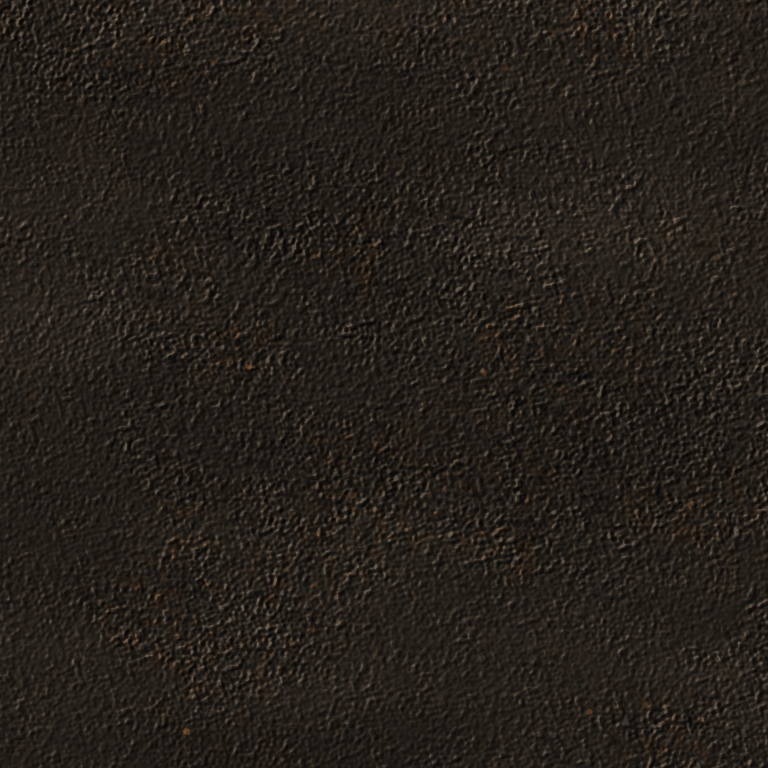
Give the GLSL for this texture, as a three.js fragment shader.

```glsl
// Dark, gritty soil with fine embossed grains, uneven rough bands and rare rust specks.
varying vec2 vUv;

const vec3 SOIL = vec3(0.145, 0.126, 0.106);
const vec3 WARM_TINT = vec3(1.13, 1.0, 0.88);
const vec3 RUST = vec3(0.40, 0.25, 0.14);
const vec2 TO_LIGHT = vec2(-0.85, 0.53);

float hash(vec2 p) {
  return fract(sin(dot(p, vec2(127.1, 311.7))) * 43758.5453);
}

vec2 hash2(vec2 p) {
  return vec2(hash(p), hash(p + 57.3));
}

vec2 fade(vec2 f) {
  return f * f * f * (f * (f * 6.0 - 15.0) + 10.0);
}

float valueNoise(vec2 p) {
  vec2 cell = floor(p);
  vec2 f = fade(fract(p));
  float low = mix(hash(cell), hash(cell + vec2(1.0, 0.0)), f.x);
  float high = mix(hash(cell + vec2(0.0, 1.0)), hash(cell + vec2(1.0, 1.0)), f.x);
  return mix(low, high, f.y);
}

float cornerSlope(vec2 cell, vec2 corner, vec2 f) {
  return dot(hash2(cell + corner) * 2.0 - 1.0, f - corner);
}

// Gradient noise around zero, giving rounded separate grains.
float grainNoise(vec2 p) {
  vec2 cell = floor(p);
  vec2 f = fract(p);
  vec2 w = fade(f);
  float low = mix(cornerSlope(cell, vec2(0.0), f), cornerSlope(cell, vec2(1.0, 0.0), f), w.x);
  float high = mix(cornerSlope(cell, vec2(0.0, 1.0), f), cornerSlope(cell, vec2(1.0), f), w.x);
  return mix(low, high, w.y);
}

vec2 rotate(vec2 p, float angle) {
  float c = cos(angle);
  float s = sin(angle);
  return vec2(c * p.x - s * p.y, s * p.x + c * p.y);
}

// Layered noise, turned at each octave to hide the lattice.
float fbm(vec2 p) {
  float sum = 0.0;
  float weight = 0.5;
  for (int i = 0; i < 4; i++) {
    sum += weight * valueNoise(p);
    p = rotate(p, 0.6) * 2.03 + 17.0;
    weight *= 0.5;
  }
  return sum / 0.9375;
}

// Height of the ground: steep-sided grains standing out of finer grit.
float grainHeight(vec2 uv) {
  float grains = grainNoise(rotate(uv, 0.5) * 98.0);
  float bumps = smoothstep(0.0, 0.34, grains);
  float grit = grainNoise(rotate(uv, 1.1) * 165.0 + 31.0);
  return 0.45 * grains + 0.32 * bumps + 0.8 * grit;
}

// Slope towards the light, positive on lit faces.
float relief(vec2 uv, float reach) {
  vec2 stepToLight = TO_LIGHT * reach * 0.5;
  return grainHeight(uv - stepToLight) - grainHeight(uv + stepToLight);
}

// One small uneven speck in a few of the grid cells.
float specks(vec2 uv, float count, float chance, float radius) {
  vec2 cell = floor(uv * count);
  vec2 center = (cell + 0.2 + 0.6 * hash2(cell + 9.0)) / count;
  float size = radius * (0.6 + 0.6 * hash(cell + 3.0));
  float wobble = (valueNoise(uv * 190.0) - 0.5) * radius;
  float mask = 1.0 - smoothstep(size * 0.5, size * 1.2, length(uv - center) + wobble);
  return mask * step(hash(cell + 41.0), chance);
}

void main() {
  // Broad bands of rougher and smoother ground, with uneven clumps inside.
  float rough = smoothstep(0.3, 0.7, fbm(vUv * vec2(3.5, 6.0) + 4.0));
  float clumps = mix(0.65, 1.4, valueNoise(rotate(vUv, 0.3) * 34.0 + 8.0));
  float tone = fbm(vUv * vec2(2.5, 7.0) + 23.0) - 0.5;

  // Grain shading: highlights rise faster than shadows fall.
  float slope = relief(vUv, 0.0027);
  float shade = slope * clumps * mix(1.2, 2.1, rough);
  vec3 color = SOIL * exp(min(shade, 1.0) + 0.5 * tone);

  // Small pits gather shadow between the grains.
  float pits = smoothstep(0.6, 0.85, valueNoise(rotate(vUv, 0.8) * 115.0 + 11.0));
  color *= 1.0 - pits * mix(0.12, 0.28, rough);

  // Single warm brown grains on the rough ground.
  float warm = smoothstep(0.5, 0.8, valueNoise(rotate(vUv, 0.4) * 80.0 + 5.0));
  warm *= smoothstep(0.35, 0.65, fbm(vUv * 9.0 + 61.0));
  color *= mix(vec3(1.0), WARM_TINT, warm * (0.3 + 0.7 * rough));

  // Rare rust specks and fainter crumbs.
  vec3 rust = RUST * exp(0.6 * slope);
  color = mix(color, rust, 0.8 * specks(vUv, 7.0, 0.08, 0.005));
  color = mix(color, rust, 0.3 * specks(vUv + 0.37, 16.0, 0.08, 0.005));

  gl_FragColor = vec4(color, 1.0);
}
```
